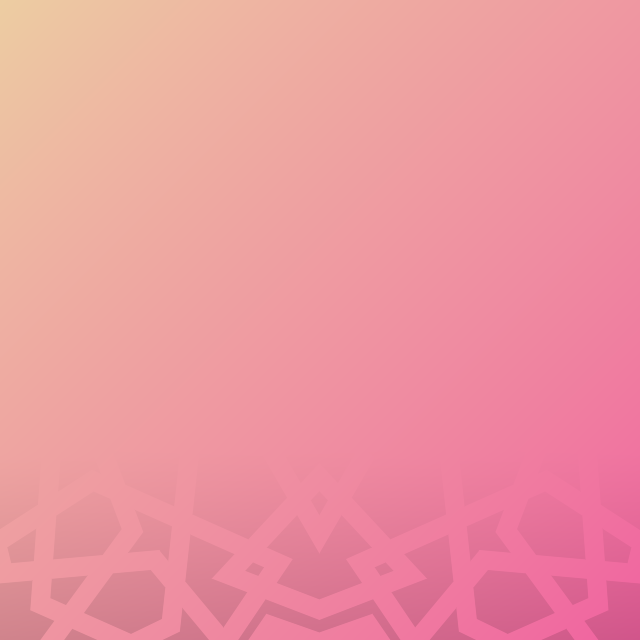
This background is drawn by a WebGL 2 fragment shader. Its source:

```glsl
#version 300 es
precision highp float;
// Diagonal apricot-to-pink gradient with a mirrored strapwork lattice fading in at the foot.

uniform vec2 u_resolution;
out vec4 fragColor;

float cross2(vec2 a, vec2 b) { return a.x * b.y - a.y * b.x; }

// Signed distance to a straight strap
float strap(vec2 p, vec2 a, vec2 b) {
  float len = length(b - a);
  vec2 dir = (b - a) / len;
  vec2 q = p - a;
  float along = abs(dot(q, dir) - 0.5 * len) - 0.5 * len - 0.9;
  return max(along, abs(cross2(dir, q)) - 1.5);
}

// Strap folded at b with a sharp mitre: a band along the border of a wedge
float bend(vec2 p, vec2 a, vec2 b, vec2 c) {
  vec2 u = normalize(b - a), v = normalize(c - b), q = p - b;
  float turn = sign(cross2(u, v));
  float band = abs(max(-turn * cross2(u, q), -turn * cross2(v, q))) - 1.5;
  float ends = max(-dot(q, u) - length(b - a), dot(q, v) - length(c - b)) - 0.9;
  return max(band, ends);
}

// Strap folded at two corners
float fold(vec2 p, vec2 a, vec2 b, vec2 c, vec2 d) {
  return min(bend(p, a, b, c), bend(p, b, c, d));
}

// Half of the lattice, in percent of the canvas; x is measured from the mirror axis
float lattice(vec2 p) {
  // Central chevrons and the knot beside them
  float d = bend(p, vec2(-2.1, 27.7), vec2(14.2, 10.2), vec2(-1.4, 4.2));
  d = min(d, strap(p, vec2(-1.4, 14.1), vec2(7.0, 28.6)));
  d = min(d, bend(p, vec2(-1.4, -0.9), vec2(7.7, 2.3), vec2(9.9, -0.9)));
  d = min(d, strap(p, vec2(0.0, -1.5), vec2(7.7, 0.3)));
  // Interlaced outer cells
  d = min(d, fold(p, vec2(50.4, 15.2), vec2(35.4, 24.9), vec2(6.4, 12.0), vec2(15.1, -0.9)));
  d = min(d, bend(p, vec2(41.9, 29.0), vec2(43.6, 5.6), vec2(29.4, -0.7)));
  d = min(d, bend(p, vec2(29.4, -0.7), vec2(23.2, 2.3), vec2(20.3, 29.0)));
  d = min(d, fold(p, vec2(14.2, -1.3), vec2(25.7, 12.5), vec2(49.3, 10.4), vec2(50.5, 15.3)));
  return min(d, bend(p, vec2(33.7, 29.0), vec2(29.2, 17.1), vec2(42.4, -0.9)));
}

void main() {
  vec2 uv = gl_FragCoord.xy / u_resolution;

  // Gradient from the upper left to the lower right, gentler through the middle
  float s = uv.x - uv.y;
  float t = 0.5 + s * (0.43 + 0.07 * s * s);
  vec3 color = mix(vec3(0.929, 0.805, 0.637), vec3(0.943, 0.382, 0.625), t);

  // Shade the openings between the straps, strongest at the bottom edge
  float d = lattice(100.0 * vec2(abs(uv.x - 0.499), uv.y));
  float pixel = 100.0 / min(u_resolution.x, u_resolution.y);
  float opening = smoothstep(-0.6 * pixel, 0.6 * pixel, d);
  float fade = pow(clamp(1.0 - uv.y / 0.295, 0.0, 1.0), 1.2);
  color *= 1.0 - 0.13 * opening * fade;

  fragColor = vec4(color, 1.0);
}
```
